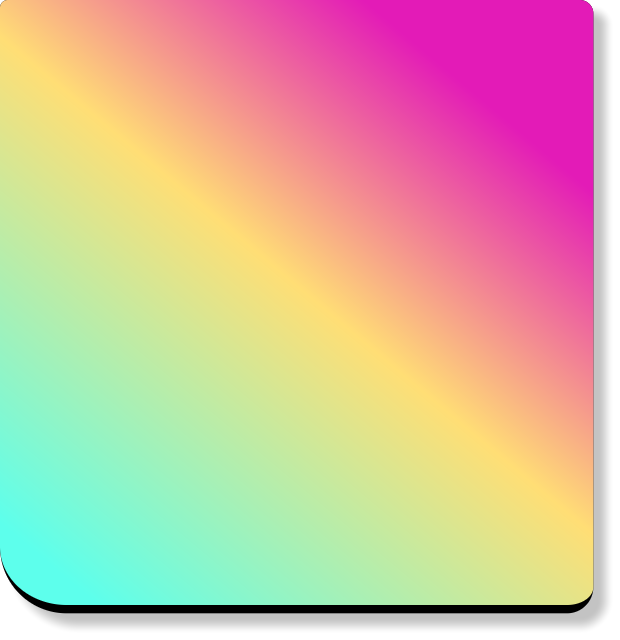
Reproduce this background procedurally as a Shadertoy shader.

```glsl
const vec2 CANVAS = vec2(0.96875, 1.0);
const vec2 CARD_MIN = vec2(0.0, 0.0417);
const vec2 CARD_MAX = vec2(0.9271, 1.0);
const float BORDER = 0.0130;

const vec3 CYAN = vec3(0.365, 1.0, 0.925);
const vec3 YELLOW = vec3(1.0, 0.871, 0.459);
const vec3 MAGENTA = vec3(0.890, 0.106, 0.718);

// Distance to a box with one elliptical corner radius
float roundedBox(vec2 p, vec2 halfSize, vec2 radius) {
    vec2 edge = abs(p) - halfSize;
    vec2 q = edge + radius;
    if (min(q.x, q.y) <= 0.0) return max(edge.x, edge.y);
    float k = length(q / radius);
    return k * (k - 1.0) / length(q / (radius * radius));
}

// Card outline; inset raises the bottom edge and flattens its corners
float cardDistance(vec2 p, float inset) {
    vec2 low = CARD_MIN + vec2(0.0, inset);
    vec2 center = 0.5 * (low + CARD_MAX);
    bool left = p.x < center.x;
    bool bottom = p.y < center.y;
    float radius = bottom ? (left ? 0.104 : 0.041) : (left ? 0.012 : 0.021);
    vec2 corner = vec2(radius, radius - (bottom ? inset : 0.0));
    return roundedBox(p - center, 0.5 * (CARD_MAX - low), corner);
}

float coverage(float d, float pixel) {
    return clamp(0.5 - d / pixel, 0.0, 1.0);
}

// Three-stop gradient along a tilted axis
vec3 cardGradient(vec2 p, float angle) {
    vec2 axis = vec2(sin(angle), cos(angle));
    vec2 low = CARD_MIN + vec2(0.0, BORDER);
    float t = dot(p - low, axis) / dot(CARD_MAX - low, axis);
    vec3 lower = mix(CYAN, YELLOW, clamp((t - 0.075) / 0.440, 0.0, 1.0));
    return mix(lower, MAGENTA, clamp((t - 0.515) / 0.310, 0.0, 1.0));
}

void mainImage(out vec4 fragColor, in vec2 fragCoord) {
    vec2 p = fragCoord / iResolution.xy * CANVAS;
    float pixel = 1.0 / iResolution.y;

    // Soft shadow, shifted right and down
    float shadowEdge = cardDistance(p - vec2(0.0195, -0.0195), 0.0);
    float shadow = 1.0 - smoothstep(-0.013, 0.013, shadowEdge);
    vec3 color = vec3(1.0 - 0.235 * shadow);

    // Black lower rim, then the gradient face
    color = mix(color, vec3(0.0), coverage(cardDistance(p, 0.0), pixel));
    vec3 face = cardGradient(p, radians(40.0));
    color = mix(color, face, coverage(cardDistance(p, BORDER), pixel));

    fragColor = vec4(color, 1.0);
}
```
